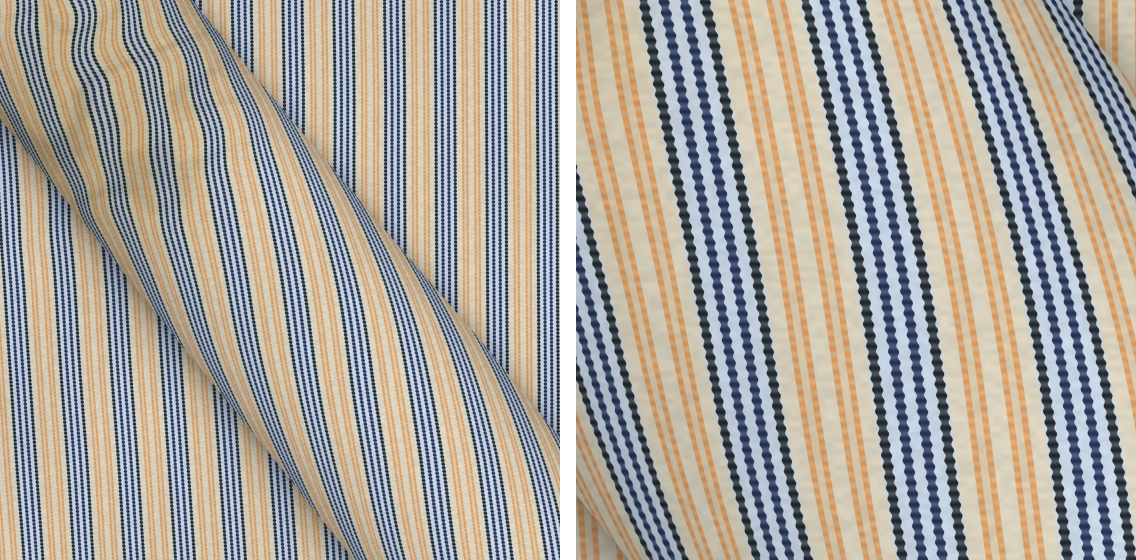
Left: the whole. Right: its middle third, enlarged.
Reproduce this texture procedurally as a WebGL 2 fragment shader.

```glsl
#version 300 es
precision highp float;
// Striped shirting cloth: bands of four dark chain-stitched lines on pale blue,
// alternating with two pairs of orange lines on cream. A rolled fold crosses
// two flat layers diagonally; its stripes come from unrolling a cylinder.
uniform vec2 u_resolution;
out vec4 outColor;

const vec3 CREAM  = vec3(0.86, 0.83, 0.75);
const vec3 BLUE   = vec3(0.79, 0.84, 0.90);
const vec3 PEACH  = vec3(0.85, 0.77, 0.65);
const vec3 ORANGE = vec3(0.86, 0.60, 0.36);
const vec3 BLACK  = vec3(0.12, 0.15, 0.17);
const vec3 NAVY   = vec3(0.13, 0.19, 0.33);

const float PERIOD = 0.0905;        // stripe repeat on the flat layers
const float DARK_STEP = 0.125;      // spacing of dark lines, in repeats
const float DARK_HALF = 0.027;      // half width of a dark line
const float ORANGE_HALF = 0.019;    // half width of an orange line
const float PAIR_START = 0.575;     // centre of the first orange pair
const float PAIR_STEP = 0.235;      // distance between pairs
const float PAIR_HALF = 0.042;      // half distance inside a pair
const float STITCH = 0.0065;        // length of one chain stitch
const float THREADS = 190.0;        // weave threads across the canvas
const float ROLL_CURVE = 0.93;      // how far the roll turns at its edges
const float ROLL_REPEATS = 2.85;    // repeats per radian of the roll
const float ROLL_DRIFT = 6.7;       // repeats gained down the roll

float hash(vec2 p) {
    vec3 q = fract(vec3(p.xyx) * 0.1031);
    q += dot(q, q.yzx + 33.33);
    return fract((q.x + q.y) * q.z);
}

float noise(vec2 p) {
    vec2 i = floor(p), f = fract(p);
    f = f * f * (3.0 - 2.0 * f);
    return mix(mix(hash(i), hash(i + vec2(1, 0)), f.x),
               mix(hash(i + vec2(0, 1)), hash(i + vec2(1, 1)), f.x), f.y);
}

// Coverage of a line at centre c, wrapped over the repeat.
float line(float phase, float c, float halfWidth, float aa) {
    float d = abs(fract(phase - c + 0.5) - 0.5);
    return 1.0 - smoothstep(halfWidth - aa, halfWidth + aa, d);
}

// One layer of striped cloth; phase counts repeats, along runs down the stripe.
vec3 cloth(float phase, float along) {
    float aa = clamp(fwidth(phase) * 0.7, 0.002, 0.12);
    float detail = 1.0 - smoothstep(0.35, 0.7, fwidth(along) / STITCH);
    float bandCentre = 1.5 * DARK_STEP;
    vec3 color = mix(CREAM, BLUE, line(phase, bandCentre, 0.225, aa + 0.01));

    // Stitches swell and pinch, with alternate lines half a stitch apart.
    for (int i = 0; i < 4; i++) {
        float k = float(i);
        float swell = cos(6.2832 * (along / STITCH + 0.5 * k)) * detail;
        float dark = line(phase, k * DARK_STEP, DARK_HALF * (1.0 + 0.22 * swell), aa);
        vec3 ink = (i == 0 || i == 3) ? BLACK : NAVY;
        color = mix(color, ink, dark * (0.86 + 0.13 * swell));
    }
    for (int i = 0; i < 2; i++) {
        float c = PAIR_START + float(i) * PAIR_STEP;
        color = mix(color, PEACH, 0.7 * line(phase, c, PAIR_HALF, aa + 0.01));
        for (int side = -1; side <= 1; side += 2) {
            float swell = cos(6.2832 * (along / STITCH + 0.25 * float(side))) * detail;
            float thread = line(phase, c + float(side) * PAIR_HALF, ORANGE_HALF, aa);
            color = mix(color, ORANGE, thread * (0.78 + 0.2 * swell));
        }
    }
    return color;
}

void main() {
    vec2 uv = gl_FragCoord.xy / u_resolution;
    float x = uv.x, y = 1.0 - uv.y;

    // Fold edges, and position across the roll from 0 (lower) to 1 (upper).
    float lowerX = (y - 0.215) / 1.243 + 0.006 * (noise(vec2(y * 5.0, 2.0)) - 0.5);
    float upperX = 0.341 + y / 1.186 + 0.008 * (noise(vec2(y * 5.0, 9.0)) - 0.5);
    float q = (x - lowerX) / (upperX - lowerX);
    float t = clamp(2.0 * q - 1.0, -1.0, 1.0);

    // Creases gather towards the upper left end of the roll.
    float creased = 1.0 - smoothstep(0.08, 0.42, distance(vec2(x, y), vec2(0.14, 0.2)));
    float folds = noise(vec2(x * 7.0 - y * 3.0, y * 13.0 + x * 5.0));
    float ridge = 1.0 - smoothstep(0.0, 0.16, abs(folds - 0.5));
    float sway = 0.06 * (noise(uv * 6.0) - 0.5) + 0.28 * creased * (folds - 0.5);

    // Stripe phases of the three layers.
    float rightPhase = (x - 0.523 - 0.006 * y) / PERIOD + 0.1875 + 0.3 * sway;
    float leftPhase = (x - 0.15 - 0.07 * (y - 1.0)) / PERIOD + 0.1875 + 0.3 * sway;
    float rollPhase = ROLL_DRIFT * y + ROLL_REPEATS * asin(ROLL_CURVE * t) - 0.4 + sway;

    // Shade each layer: contact shadows on the flats, rounding on the roll.
    vec3 right = cloth(rightPhase, y) * (0.98 - 0.2 * exp(-max(x - upperX, 0.0) * 45.0));
    vec3 left = cloth(leftPhase, y) * (0.97 - 0.34 * exp(-max(lowerX - x, 0.0) * 28.0));
    float rounding = 1.0 - 0.2 * pow(abs(t), 4.0) - 0.06 * smoothstep(0.2, -1.0, t);
    rounding *= 1.0 - creased * (0.08 + 0.12 * ridge * noise(uv * 9.0));
    vec3 roll = cloth(rollPhase, y) * rounding * mix(vec3(1.0), vec3(0.99, 0.97, 0.9), creased);

    float edge = 1.0 / u_resolution.x;
    vec3 color = mix(left, roll, smoothstep(-edge, edge, x - lowerX));
    color = mix(color, right, smoothstep(-edge, edge, x - upperX));

    // Fine weave and uneven light.
    float weave = noise(uv * THREADS * vec2(1.0, 1.6)) - 0.5;
    color *= 1.0 + 0.07 * weave + 0.05 * (noise(uv * 4.0 + 7.0) - 0.5);
    outColor = vec4(clamp(color, 0.0, 1.0), 1.0);
}
```
